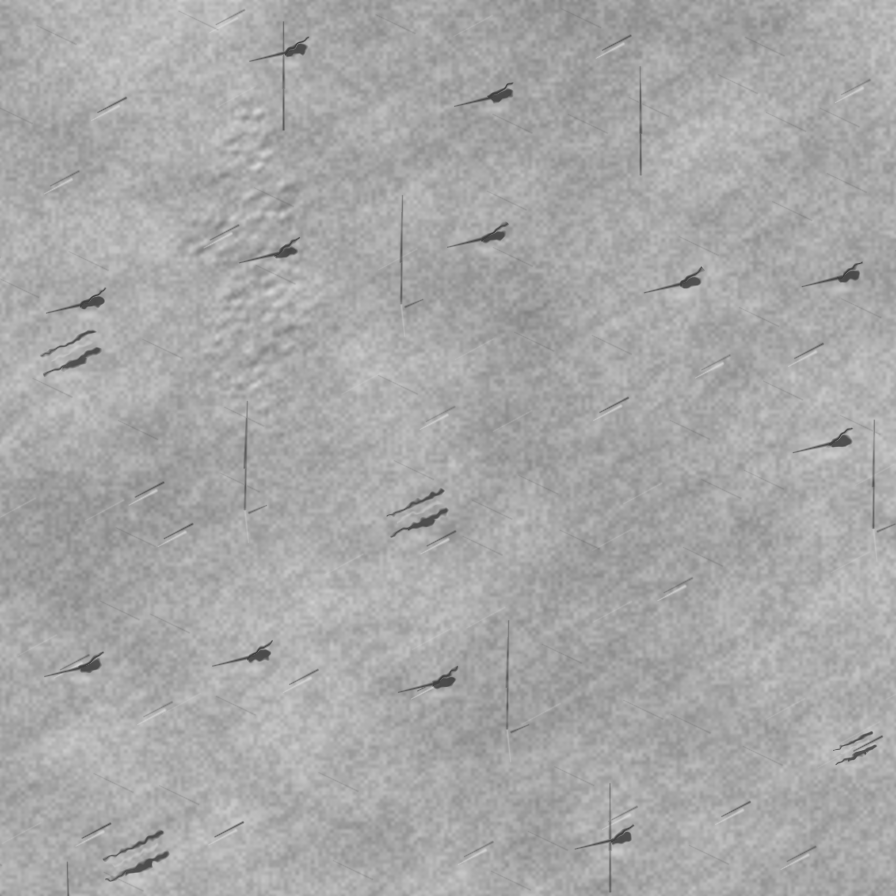
Give the GLSL for this texture, as a WebGL 2 fragment shader.

```glsl
#version 300 es
precision highp float;
// A dull grey sheet with soft blotches and fine grain, cut by slanted gouges,
// nicks, torn pairs and upright scratches. Marks are tapered lines scattered
// on jittered grids; the ground is layered cellular-lattice value noise.

uniform vec2 u_resolution;
out vec4 outColor;

const float BASE = 0.658;          // mean grey of the sheet
const float INK = 0.21;            // grey at the bottom of a deep cut
const float GLINT = 0.86;          // grey of a raised lit edge
const float SOFT = 0.0016;         // edge softness
const float BLOTCH = 0.085;        // contrast of the soft clouds
const float GRAIN = 0.095;         // contrast of the fine grain
const float STREAK = 0.035;        // contrast of the slanted brushing
const float ROUGH = 0.17;          // relief of the chafed patch
const vec2 ROUGH_CENTER = vec2(0.285, 0.705);
const vec2 ROUGH_SIZE = vec2(0.075, 0.19);
const vec2 SLANT = vec2(0.88, 0.475);

const int GOUGE = 0, NICK = 1, UPRIGHT = 2, TORN = 3, HAIR = 4;

float hash(vec2 p) {
  vec3 q = fract(vec3(p.xyx) * 0.1031);
  q += dot(q, q.yzx + 33.33);
  return fract((q.x + q.y) * q.z);
}

// Smooth lattice noise centred on zero.
float noise(vec2 p) {
  vec2 i = floor(p), f = fract(p);
  f = f * f * (3.0 - 2.0 * f);
  float low = mix(hash(i), hash(i + vec2(1, 0)), f.x);
  float high = mix(hash(i + vec2(0, 1)), hash(i + vec2(1, 1)), f.x);
  return mix(low, high, f.y) - 0.5;
}

// Coverage of a line from a to b whose half width runs from wa to wb.
float cut(vec2 p, vec2 a, vec2 b, float wa, float wb) {
  vec2 ab = b - a;
  float t = clamp(dot(p - a, ab) / dot(ab, ab), 0.0, 1.0);
  float soft = max(SOFT, 0.75 / min(u_resolution.x, u_resolution.y));
  return 1.0 - smoothstep(-soft, soft, length(p - a - ab * t) - mix(wa, wb, t));
}

// Soft round spot.
float spot(vec2 p, vec2 center, vec2 size) {
  vec2 q = (p - center) / size;
  return exp(-dot(q, q));
}

// One mark around its own origin: x is dark cover, y is light cover.
vec2 mark(int kind, vec2 p, float rnd) {
  vec2 ragged = p + 0.004 * vec2(noise(p * 170.0 + rnd * 91.0), noise(p * 190.0 + rnd * 57.0));
  if (kind == GOUGE) {
    float tail = cut(p, vec2(-0.034, -0.009), vec2(0.012, 0.002), 0.0001, 0.0018);
    float spur = cut(ragged, vec2(0.006, 0.0), vec2(0.031, 0.018), 0.0022, 0.0008);
    float pit = cut(ragged, vec2(0.009, -0.001), vec2(0.024, 0.004), 0.003, 0.0055);
    float lit = spot(p, vec2(0.010, -0.012), vec2(0.014, 0.005));
    return vec2(max(max(tail * 0.85, spur * 0.9), pit * 0.8), lit * 0.55);
  }
  if (kind == NICK) {
    float dark = cut(p, vec2(-0.012, -0.004), vec2(0.019, 0.012), 0.0002, 0.0009);
    float lit = cut(p, vec2(-0.019, -0.013), vec2(0.011, 0.003), 0.0001, 0.0015);
    float below = spot(p, vec2(-0.015, -0.024), vec2(0.005, 0.008));
    return vec2(dark * mix(0.3, 0.85, rnd), max(lit * 0.75, below * 0.3));
  }
  if (kind == UPRIGHT) {
    vec2 top = vec2(0.006 * (rnd - 0.5), 0.062), foot = vec2(0.0, -0.058);
    float worn = 0.62 + 0.5 * noise(vec2(rnd * 40.0, p.y * 120.0));
    float dark = cut(p, top, foot, 0.0002, 0.0009) * worn;
    dark = max(dark, cut(p, top * 0.7, foot * 0.2, 0.0004, 0.0013) * worn);
    float stem = cut(p, foot, vec2(0.004, -0.095), 0.0009, 0.0001);
    float hook = cut(p, foot + vec2(0.005, -0.004), foot + vec2(0.024, 0.004), 0.001, 0.0002);
    float ended = step(0.6, rnd);
    return vec2(max(dark, hook * ended * 0.6), stem * ended * 0.45);
  }
  if (kind == TORN) {
    float size = mix(0.75, 1.25, rnd);
    vec2 q = ragged / size;
    float upper = cut(q, vec2(-0.03, -0.004), vec2(0.025, 0.022), 0.0006, 0.0022);
    float lower = cut(q, vec2(-0.027, -0.024), vec2(0.029, 0.001), 0.0008, 0.0026);
    lower = max(lower, cut(q, vec2(-0.008, -0.017), vec2(0.014, -0.008), 0.002, 0.0032));
    float lit = cut(q, vec2(-0.02, -0.009), vec2(0.021, 0.010), 0.001, 0.002);
    return vec2(max(upper, lower) * 0.8, max(lit * 0.4, spot(q, vec2(0.0, -0.026), vec2(0.018, 0.005)) * 0.4));
  }
  vec2 reach = 0.024 * (rnd < 0.65 ? vec2(0.9, -0.43) : SLANT);
  float hair = cut(p, -reach, reach, 0.0001, 0.0006);
  return rnd < 0.65 ? vec2(hair * 0.2, 0.0) : vec2(0.0, hair * 0.3);
}

// Scatters one kind of mark; share is the part of the cells that hold one.
vec2 scatter(int kind, vec2 uv, float cells, float share) {
  vec2 sum = vec2(0.0), home = floor(uv * cells);
  for (int k = 0; k < 9; k++) {
    vec2 cell = home + vec2(k % 3 - 1, k / 3 - 1);
    vec2 key = cell + 37.0 * float(kind + 1);
    if (hash(key + 5.3) > share) continue;
    vec2 jitter = 0.12 + 0.76 * vec2(hash(key + 11.7), hash(key + 23.1));
    sum = max(sum, mark(kind, uv - (cell + jitter) / cells, hash(key + 41.9)));
  }
  return sum;
}

void main() {
  vec2 uv = gl_FragCoord.xy / min(u_resolution.x, u_resolution.y);
  vec2 along = vec2(dot(uv, SLANT), dot(uv, vec2(-SLANT.y, SLANT.x)));

  // Ground: clouds, brushing and grain
  float tone = BASE + BLOTCH * (noise(uv * 5.0 + 3.0) + 0.8 * noise(uv * 12.0 + 8.0) + 0.6 * noise(along * vec2(22.0, 34.0)));
  tone += STREAK * (noise(along * vec2(7.0, 65.0)) + noise(along * vec2(30.0, 130.0) + 9.0));
  tone += GRAIN * (noise(uv * 235.0) + 0.7 * noise(uv * 115.0 + 17.0));

  // Chafed patch lit from one side
  vec2 fromPatch = (uv - ROUGH_CENTER) / ROUGH_SIZE;
  float chafed = 1.0 - smoothstep(0.5, 1.2, length(fromPatch) + 0.9 * noise(uv * 22.0));
  vec2 grit = along * vec2(75.0, 130.0);
  tone += ROUGH * chafed * (noise(grit + vec2(0.0, 0.35)) - noise(grit - vec2(0.0, 0.35)));

  // Marks
  vec2 marks = scatter(GOUGE, uv, 5.0, 0.44);
  marks = max(marks, scatter(NICK, uv, 7.0, 0.5));
  marks = max(marks, scatter(UPRIGHT, uv, 5.0, 0.28));
  marks = max(marks, scatter(TORN, uv, 4.0, 0.28));
  marks = max(marks, scatter(HAIR, uv, 12.0, 0.6));
  tone = mix(tone, GLINT, marks.y);
  tone = mix(tone, INK, marks.x);
  outColor = vec4(vec3(clamp(tone, 0.0, 1.0)), 1.0);
}
```
